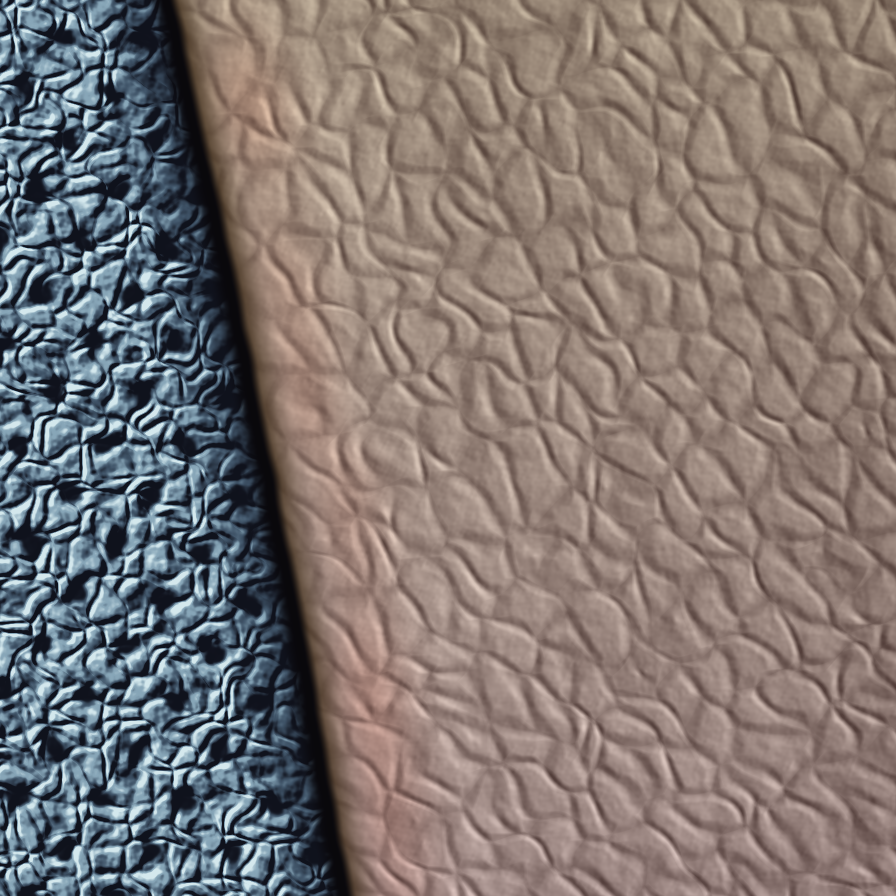
Reproduce this texture procedurally as a Shadertoy shader.

```glsl
// Two leathers meeting at a slanted seam: perforated blue beside pebbled tan.

const vec3 TAN_DARK = vec3(0.40, 0.325, 0.30);
const vec3 TAN_LIGHT = vec3(0.79, 0.72, 0.675);
const vec3 TAN_FOLD = vec3(0.25, 0.18, 0.10);
const vec3 BLUE_DARK = vec3(0.06, 0.07, 0.11);
const vec3 BLUE_MID = vec3(0.25, 0.33, 0.41);
const vec3 BLUE_LIGHT = vec3(0.53, 0.65, 0.72);
const vec3 BLUE_GLINT = vec3(0.83, 0.91, 0.93);
const vec3 SEAM_BLACK = vec3(0.035, 0.03, 0.045);

const vec2 TAN_GRAIN = vec2(25.0, 17.0);     // pebbles across and along the creases
const float BLUE_GRAIN = 36.0;
const vec2 HOLE_ORIGIN = vec2(0.052, 0.6745);
const mat2 HOLE_LATTICE = mat2(0.095, -0.003, -0.0413, -0.0551);
const float HOLE_RADIUS = 0.0145;
const vec2 TAN_LIGHT_STEP = vec2(0.0042, 0.0026);
const vec2 BLUE_LIGHT_STEP = vec2(-0.0032, 0.0034);

float hash(vec2 p) {
    return fract(sin(dot(p, vec2(127.1, 311.7))) * 43758.5);
}

vec2 hash2(vec2 p) {
    return vec2(hash(p), hash(p + 47.3));
}

float noise(vec2 p) {
    vec2 i = floor(p), f = fract(p);
    f = f * f * (3.0 - 2.0 * f);
    return mix(mix(hash(i), hash(i + vec2(1, 0)), f.x),
               mix(hash(i + vec2(0, 1)), hash(i + vec2(1, 1)), f.x), f.y);
}

float fbm(vec2 p) {
    float sum = 0.0, amp = 0.5;
    for (int i = 0; i < 3; i++) {
        sum += amp * noise(p);
        p = mat2(1.6, 1.2, -1.2, 1.6) * p + 7.1;
        amp *= 0.5;
    }
    return sum / 0.875;
}

// Cellular relief: 0 in the creases, 1 on top of the pebbles
float pebbles(vec2 p) {
    vec2 cell = floor(p), f = fract(p);
    float nearest = 8.0, second = 8.0;
    for (int y = -1; y <= 1; y++)
    for (int x = -1; x <= 1; x++) {
        vec2 o = vec2(x, y);
        float d = length(o + 0.1 + 0.8 * hash2(cell + o) - f);
        second = min(second, max(nearest, d));
        nearest = min(nearest, d);
    }
    return smoothstep(-0.05, 0.5, second - nearest) * (1.0 - 0.35 * nearest);
}

float seamX(float y) {
    return 0.386 - 0.165 * y - 0.032 * y * y;
}

// Creases run steeply at the top and lean over toward the bottom
float tanHeight(vec2 p) {
    vec2 flow = vec2(0.8 * p.x + 0.75 * p.y - 0.18 * p.y * p.y, 0.8 * p.y - 0.5 * p.x);
    vec2 warp = vec2(noise(p * 22.0), noise(p * 22.0 + 31.0)) - 0.5;
    return 0.8 * pebbles(flow * TAN_GRAIN + 0.7 * warp)
         + 0.55 * fbm(p * 65.0) + 0.3 * noise(p * 16.0);
}

float holeDistance(vec2 p) {
    vec2 wobble = vec2(noise(p * 45.0), noise(p * 45.0 + 19.0)) - 0.5;
    vec2 c = inverse(HOLE_LATTICE) * (p - HOLE_ORIGIN);
    return length(HOLE_LATTICE * (c - round(c)) + 0.012 * wobble);
}

float blueHeight(vec2 p) {
    vec2 warp = vec2(noise(p * 38.0), noise(p * 38.0 + 13.0)) - 0.5;
    float pit = 1.0 - smoothstep(0.4, 1.5, holeDistance(p) / HOLE_RADIUS);
    return 0.6 * pebbles(p * BLUE_GRAIN + 1.3 * warp) + 0.9 * fbm(p * 60.0) - 0.6 * pit;
}

vec3 tanLeather(vec2 p, float d) {
    float h = tanHeight(p);
    float slope = h - tanHeight(p + TAN_LIGHT_STEP);
    float fold = smoothstep(0.0, 0.1, d);
    float tone = 0.42 + 0.85 * slope * mix(0.5, 1.0, fold) + 0.24 * (h - 0.7);
    tone += 0.1 * (fbm(p * 7.0) - 0.5) + 0.12 * exp(-pow((d - 0.12) / 0.1, 2.0));
    tone -= 0.12 * smoothstep(0.75, 1.05, p.x);
    vec3 col = mix(TAN_DARK, TAN_LIGHT, clamp(tone, -0.2, 1.15));
    col *= mix(vec3(1.01, 0.99, 1.03), vec3(1.0, 1.01, 0.95), p.y);
    float blush = exp(-pow((d - 0.06) / 0.05, 2.0)) * noise(p * 9.0);
    col *= 1.0 + blush * vec3(0.06, -0.06, -0.09);
    return mix(TAN_FOLD, col, smoothstep(-0.01, 0.042, d));
}

vec3 blueLeather(vec2 p, float d) {
    float h = blueHeight(p);
    float slope = h - blueHeight(p + BLUE_LIGHT_STEP);
    float tone = 0.47 + 1.5 * slope + 0.5 * (h - 0.65);
    tone *= mix(0.3, 1.0, smoothstep(0.005, 0.11, -d));
    tone *= mix(0.08, 1.0, smoothstep(0.4, 1.05, holeDistance(p) / HOLE_RADIUS));
    vec3 col = mix(BLUE_DARK, BLUE_MID, smoothstep(0.0, 0.42, tone));
    col = mix(col, BLUE_LIGHT, smoothstep(0.35, 0.75, tone));
    return mix(col, BLUE_GLINT, smoothstep(0.75, 1.15, tone));
}

void mainImage(out vec4 fragColor, in vec2 fragCoord) {
    vec2 p = fragCoord / iResolution.xy;
    float d = p.x - seamX(p.y) + 0.003 * (noise(vec2(p.y * 30.0, 2.0)) - 0.5);
    vec3 col = mix(blueLeather(p, d), tanLeather(p, d), smoothstep(-0.003, 0.003, d));
    // Shadow in the gap, wider on the blue side
    float gap = smoothstep(-0.026, -0.006, d) * (1.0 - smoothstep(-0.001, 0.012, d));
    fragColor = vec4(mix(col, SEAM_BLACK, gap), 1.0);
}
```
